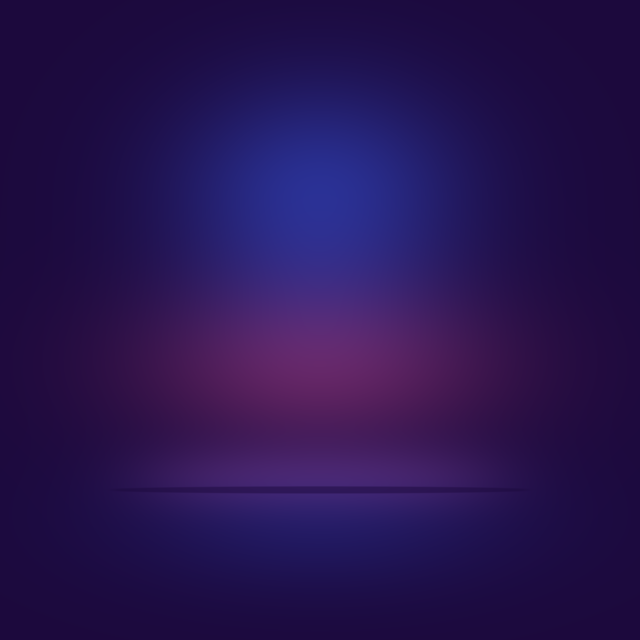
Write a WebGL 2 fragment shader that draws this background.

```glsl
#version 300 es
precision highp float;
// Soft blue, magenta and violet stage glows on deep indigo, with a thin dark floor ellipse.

uniform vec2 u_resolution;
out vec4 fragColor;

// Base colour, and the light each glow adds to it
const vec3 INDIGO = vec3(0.108, 0.036, 0.238);
const vec3 BLUE_LIGHT = vec3(0.055, 0.155, 0.345);
const vec3 MAGENTA_LIGHT = vec3(0.275, 0.080, 0.085);
const vec3 VIOLET_LIGHT = vec3(0.115, 0.056, 0.086);
const vec3 FLOOR_LIGHT = vec3(0.020, 0.065, 0.150);

// Glow centres and spreads, in canvas units
const vec2 BLUE_CENTER = vec2(0.5, 0.695);
const vec2 BLUE_SPREAD = vec2(0.225, 0.175);
const float BLUE_LOWER_SPREAD = 0.235;
const vec2 MAGENTA_CENTER = vec2(0.5, 0.427);
const vec2 MAGENTA_SPREAD = vec2(0.285, 0.130);
const vec2 VIOLET_CENTER = vec2(0.5, 0.252);
const vec2 VIOLET_SPREAD = vec2(0.285, 0.052);
const vec2 FLOOR_CENTER = vec2(0.5, 0.190);
const vec2 FLOOR_SPREAD = vec2(0.300, 0.110);

// Dark ellipse
const vec2 SHADOW_CENTER = vec2(0.5, 0.2345);
const vec2 SHADOW_RADIUS = vec2(0.340, 0.0055);
const float SHADOW_STRENGTH = 0.52;

// Gaussian falloff around an elliptical centre
float glow(vec2 p, vec2 center, vec2 spread) {
    vec2 d = (p - center) / spread;
    return exp(-dot(d, d));
}

// Glow with a broad, flat horizontal plateau
float plateauGlow(vec2 p, vec2 center, vec2 spread) {
    vec2 d = (p - center) / spread;
    vec2 q = d * d;
    return exp(-q.x * q.x - q.y);
}

// Coverage of a thin ellipse, smoothed along its upper and lower edges
float thinEllipse(vec2 p, vec2 center, vec2 radius, float edge) {
    vec2 d = p - center;
    float x = d.x / radius.x;
    float halfHeight = radius.y * sqrt(max(0.0, 1.0 - x * x));
    float inside = smoothstep(-edge, edge, halfHeight - abs(d.y));
    return inside * smoothstep(1.0, 0.9, abs(x));
}

void main() {
    vec2 uv = gl_FragCoord.xy / u_resolution;
    float pixel = 1.0 / u_resolution.y;

    // Upper glow reaches further down than up
    vec2 blueSpread = BLUE_SPREAD;
    if (uv.y < BLUE_CENTER.y) blueSpread.y = BLUE_LOWER_SPREAD;

    // Layered light
    vec3 color = INDIGO;
    color += BLUE_LIGHT * glow(uv, BLUE_CENTER, blueSpread);
    color += FLOOR_LIGHT * glow(uv, FLOOR_CENTER, FLOOR_SPREAD);
    color += MAGENTA_LIGHT * glow(uv, MAGENTA_CENTER, MAGENTA_SPREAD);
    color += VIOLET_LIGHT * plateauGlow(uv, VIOLET_CENTER, VIOLET_SPREAD);

    // Floor shadow
    float shadow = thinEllipse(uv, SHADOW_CENTER, SHADOW_RADIUS, pixel);
    color = mix(color, INDIGO, SHADOW_STRENGTH * shadow);

    fragColor = vec4(color, 1.0);
}
```
